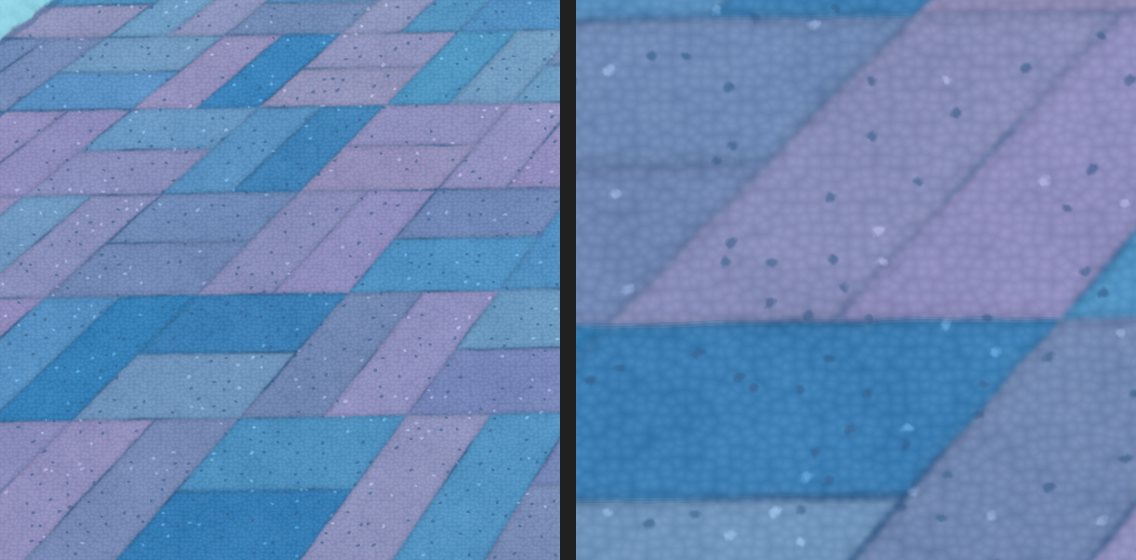
Left, the full canvas; right, a detail of the centre.
Write a WebGL 1 fragment shader that draws this texture.

```glsl
precision highp float;
uniform vec2 u_resolution;

#define MAUVE vec3(0.545, 0.560, 0.730)
#define BLUE vec3(0.330, 0.560, 0.750)
#define SLATE vec3(0.450, 0.530, 0.705)
#define STEEL vec3(0.425, 0.590, 0.750)
#define DEEP vec3(0.235, 0.500, 0.720)
#define JOINT vec3(0.210, 0.360, 0.530)
#define CURB vec3(0.560, 0.820, 0.890)
#define JOINT_WIDTH 0.0024
#define SOFTNESS 0.0016
#define GRAIN 0.075
#define PIT_SHARE 0.20
#define FLECK_SHARE 0.10

float hash(vec2 p) {
  return fract(sin(dot(p, vec2(127.1, 311.7))) * 43758.5);
}

// Layered sines, roughly -1 to 1
float waves(vec2 p) {
  float sum = 0.0, amp = 0.5;
  for (int i = 0; i < 4; i++) {
    sum += amp * sin(p.x + 1.7 * sin(p.y)) * cos(p.y - 1.3 * sin(0.8 * p.x));
    p = mat2(1.5, 1.1, -1.1, 1.5) * p + 2.3;
    amp *= 0.6;
  }
  return sum;
}

// Cellular noise: distance to the nearest point, and that point's random value
vec2 cells(vec2 p) {
  vec2 base = floor(p);
  vec2 nearest = vec2(9.0, 0.0);
  for (int j = -1; j <= 1; j++) {
    for (int i = -1; i <= 1; i++) {
      vec2 id = base + vec2(float(i), float(j));
      vec2 point = id + 0.15 + 0.7 * vec2(hash(id), hash(id + 17.3));
      float d = length(p - point);
      if (d < nearest.x) nearest = vec2(d, hash(id + 41.9));
    }
  }
  return nearest;
}

vec3 brickColor(vec2 id) {
  float pick = hash(id + 3.7);
  vec3 c = MAUVE;
  c = mix(c, BLUE, step(0.31, pick));
  c = mix(c, SLATE, step(0.54, pick));
  c = mix(c, STEEL, step(0.71, pick));
  c = mix(c, DEEP, step(0.88, pick));
  vec3 tint = vec3(hash(id + 5.1), hash(id + 8.3), hash(id + 2.9)) - 0.5;
  return c + tint * vec3(0.045, 0.025, 0.025);
}

// Basket weave of brick pairs on a receding ground plane
vec3 paving(vec2 p) {
  p += 0.0016 * vec2(waves(p * 31.0), waves(p * 27.0 + 5.0));
  float s = (2.526 - p.y + 0.017 * (p.x - 0.5)) / 21.1;
  vec2 ground = vec2(((p.x - 2.426) / s + 18.566) / 2.783, 1.0 / s - 9.29);

  vec2 block = floor(ground);
  float across = mod(block.x + block.y, 2.0);
  vec2 split = mix(vec2(2.0, 1.0), vec2(1.0, 2.0), across);
  vec2 id = floor(ground * split) * 2.0 / split;
  id += mix(vec2(0.0, 0.5), vec2(0.5, 0.0), across);

  // Distance to the brick edge in canvas units
  vec2 f = fract(ground * split);
  vec2 edge = min(f, 1.0 - f) / split * vec2(2.14 * s, 21.1 * s * s);
  float d = min(edge.x, edge.y);

  float wear = smoothstep(-0.35, 0.5, waves(p * 13.0 + 1.4));
  float line = 1.0 - smoothstep(0.3 * JOINT_WIDTH, 1.3 * JOINT_WIDTH, d);
  float grime = 1.0 - smoothstep(0.0, 0.012, d);
  vec3 c = brickColor(id) * (1.0 - 0.06 * grime);
  return mix(c, JOINT, line * mix(0.15, 0.85, wear));
}

void main() {
  vec2 p = gl_FragCoord.xy / u_resolution;

  // Softly averaged paving
  vec3 color = vec3(0.0);
  for (int j = -1; j <= 1; j++) {
    for (int i = -1; i <= 1; i++) {
      color += paving(p + SOFTNESS * vec2(float(i), float(j))) / 9.0;
    }
  }

  // Broad mottling and fine grain
  color += 0.022 * waves(p * 19.0 + 3.0);
  color += 0.018 * waves(p * 85.0) * vec3(1.0, 0.8, 0.7);
  color += GRAIN * (0.42 - cells(p * vec2(125.0, 150.0)).x);

  // Dark pits and pale flecks
  vec2 spot = cells(p * vec2(46.0, 54.0) + 0.12 * waves(p * 150.0));
  float dot1 = 1.0 - smoothstep(0.06, 0.22, spot.x);
  color = mix(color, JOINT, 0.55 * dot1 * step(spot.y, PIT_SHARE));
  color += 0.13 * dot1 * step(1.0 - FLECK_SHARE, spot.y);

  // Haze toward the far side and a pale curb in the far corner
  color += vec3(0.015, 0.022, 0.015) * smoothstep(0.6, 1.0, p.y);
  float curb = p.x / 0.098 + (1.0 - p.y) / 0.072 + 0.08 * waves(p * 60.0);
  color = mix(color, JOINT, 0.4 * (1.0 - smoothstep(0.05, 0.16, abs(curb - 1.05))));
  color = mix(CURB + 0.05 * waves(p * 70.0), color, smoothstep(0.88, 1.04, curb));

  gl_FragColor = vec4(clamp(color, 0.0, 1.0), 1.0);
}
```
